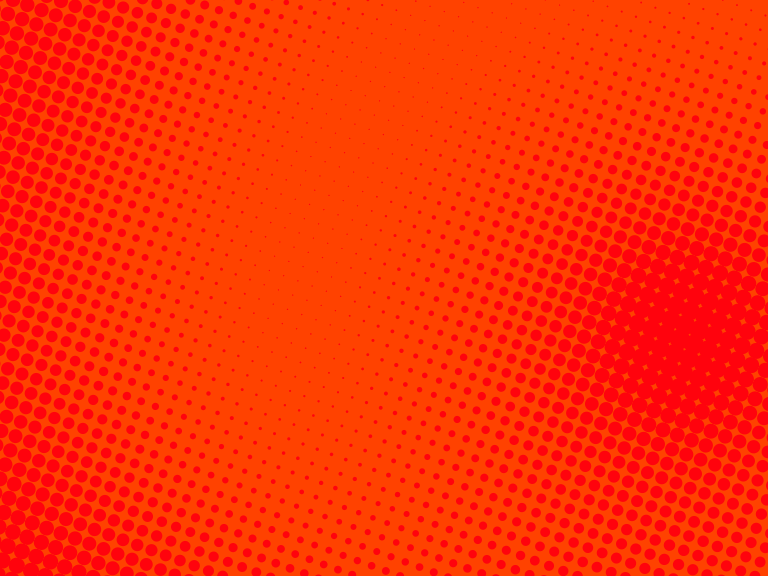
Write a WebGL 1 fragment shader that draws this background.

```glsl
precision highp float;

uniform vec2 u_resolution;

#define GROUND vec3(1.0, 0.26, 0.0)
#define INK vec3(1.0, 0.01, 0.05)
#define ROWS 38.0
#define SCREEN_ANGLE radians(20.0)
#define GLOW_CENTER vec2(0.523, -0.082)
#define GLOW_REACH 0.677
#define GLOW_RADIUS 0.68
#define RING_RADIUS 0.475
#define FLOOR_RADIUS 0.24
#define MIN_RADIUS 0.04

// Dot radius in cells; p is centred and measured in canvas heights.
float dotRadius(vec2 p) {
  float d = distance(p, GLOW_CENTER);
  float glow = GLOW_RADIUS * pow(max(1.0 - d / GLOW_REACH, 0.0), 1.25);
  float ring = RING_RADIUS * smoothstep(0.608, 1.302, d);
  float lift = clamp(-2.0 * p.y, 0.0, 1.0);
  float bottom = FLOOR_RADIUS * lift * lift;
  float radial = max(glow + ring, MIN_RADIUS);
  return radial + bottom * (1.0 - radial / GLOW_RADIUS);
}

void main() {
  vec2 p = (gl_FragCoord.xy - 0.5 * u_resolution) / u_resolution.y;

  // Tilted halftone grid
  float c = cos(SCREEN_ANGLE);
  float s = sin(SCREEN_ANGLE);
  vec2 along = vec2(c, -s);
  vec2 across = vec2(s, c);
  vec2 grid = ROWS * vec2(dot(p, along), dot(p, across));
  vec2 cell = floor(grid) + 0.5;

  // Nearest edge among neighbouring dots, which may overlap
  float edge = 1.0;
  for (int j = -1; j <= 1; j++) {
    for (int i = -1; i <= 1; i++) {
      vec2 center = cell + vec2(float(i), float(j));
      vec2 place = (center.x * along + center.y * across) / ROWS;
      edge = min(edge, distance(grid, center) - dotRadius(place));
    }
  }

  // Smooth over one screen pixel
  float pixel = ROWS / u_resolution.y;
  float ink = clamp(0.5 - edge / pixel, 0.0, 1.0);
  gl_FragColor = vec4(mix(GROUND, INK, ink), 1.0);
}
```
